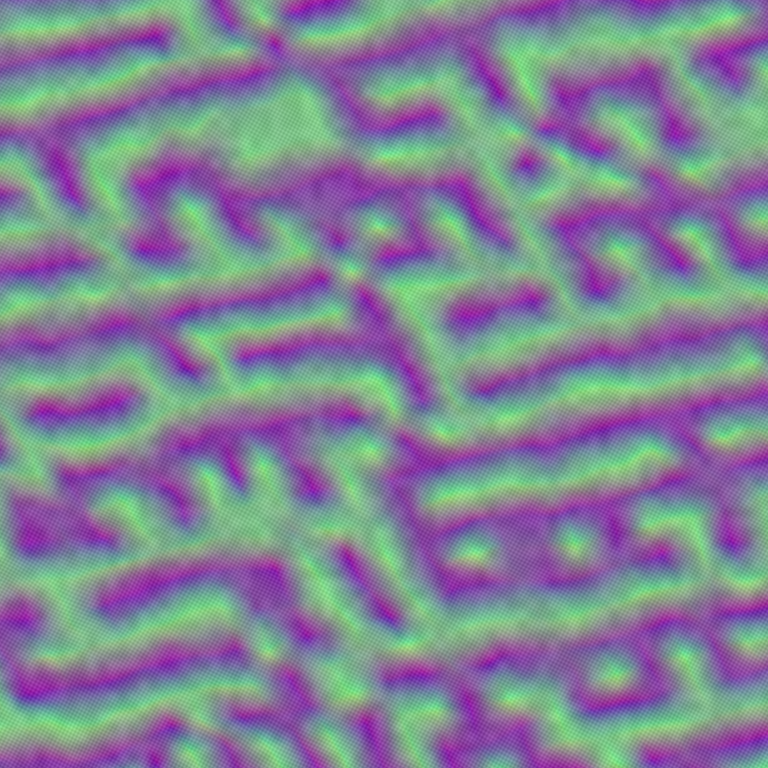
Give the GLSL for this texture map, as a WebGL 2 fragment shader.

```glsl
#version 300 es
precision highp float;
// Soft maze of green ridges and purple valleys on a skewed lattice.
// Lattice corners alternate by row or by column, block by block; their blended
// heights pick the colour, the vertical slope tints it, a fine weave covers it.

uniform vec2 u_resolution;
out vec4 fragColor;

const float CELL_SIZE = 0.0465;      // half a ridge period
const float ROW_ANGLE = 0.21;        // long bands rise to the right
const float COLUMN_ANGLE = 2.06;     // short bars lean to the left
const vec2 BLOCK_CELLS = vec2(3.0, 2.0);
const float COLUMN_SHARE = 0.27;
const float FLIP_SHARE = 0.09;
const float FLATTENING = 0.15;       // how far even patches sink to mid height
const float WARP_SCALE = 8.0;
const float WARP_AMOUNT = 0.034;
const float BUMP_SCALE = 32.0;
const float BUMP_AMOUNT = 0.010;
const float CONTRAST = 0.44;
const float SLOPE_STEP = 0.004;
const float TINT_GAIN = 0.20;
const float MOTTLE_SCALE = 75.0;
const float MOTTLE_DEPTH = 0.07;
const float WEAVE_FREQUENCY = 145.0;
const float WEAVE_DEPTH = 0.056;

const vec3 VALLEY_PURPLE = vec3(0.56, 0.09, 0.67);
const vec3 SLOPE_GREY = vec3(0.49, 0.53, 0.585);
const vec3 RIDGE_GREEN = vec3(0.49, 0.90, 0.50);
const vec3 WARM_TINT = vec3(1.0, -0.15, -0.45);

float hash(vec2 p) {
    vec3 q = fract(p.xyx * vec3(0.1031, 0.1030, 0.0973));
    q += dot(q, q.yzx + 33.33);
    return fract((q.x + q.y) * q.z);
}

float valueNoise(vec2 p) {
    vec2 i = floor(p);
    vec2 f = smoothstep(0.0, 1.0, p - i);
    float low = mix(hash(i), hash(i + vec2(1, 0)), f.x);
    float high = mix(hash(i + vec2(0, 1)), hash(i + vec2(1, 1)), f.x);
    return mix(low, high, f.y);
}

vec2 noisePair(vec2 p) {
    return vec2(valueNoise(p + 11.0), valueNoise(p + 47.0)) - 0.5;
}

// Signed height of one lattice corner: striped by row or by column.
float stripe(vec2 corner) {
    bool byColumn = hash(floor(corner / BLOCK_CELLS) + 71.0) < COLUMN_SHARE;
    float side = 2.0 * mod(byColumn ? corner.x : corner.y, 2.0) - 1.0;
    if (hash(corner + 213.0) < FLIP_SHARE) side = -side;
    return side * mix(0.55, 1.1, hash(corner + 37.0));
}

// Corner height with broad even patches pulled back to the middle.
float cornerHeight(vec2 corner) {
    float around = stripe(corner + vec2(1, 0)) + stripe(corner - vec2(1, 0))
                 + stripe(corner + vec2(0, 1)) + stripe(corner - vec2(0, 1));
    return clamp(stripe(corner) - FLATTENING * around, -1.15, 1.15);
}

// Blended maze height, about -1 to 1.
float mazeHeight(vec2 p) {
    p += WARP_AMOUNT * noisePair(p * WARP_SCALE) + BUMP_AMOUNT * noisePair(p * BUMP_SCALE);
    mat2 axes = mat2(cos(ROW_ANGLE), sin(ROW_ANGLE),
                     cos(COLUMN_ANGLE), sin(COLUMN_ANGLE));
    vec2 lattice = inverse(axes) * p / CELL_SIZE + 60.0;
    vec2 i = floor(lattice);
    vec2 f = lattice - i;
    f = mix(f, smoothstep(0.0, 1.0, f), 0.2);
    float low = mix(cornerHeight(i), cornerHeight(i + vec2(1, 0)), f.x);
    float high = mix(cornerHeight(i + vec2(0, 1)), cornerHeight(i + vec2(1, 1)), f.x);
    return mix(low, high, f.y);
}

vec3 heightColor(float t) {
    vec3 lower = mix(VALLEY_PURPLE, SLOPE_GREY, clamp(2.0 * t, 0.0, 1.0));
    return mix(lower, RIDGE_GREEN, clamp(2.0 * t - 1.0, 0.0, 1.0));
}

// Fine, slightly wavy cross weave.
float weave(vec2 p) {
    vec2 q = p + 0.006 * noisePair(p * 14.0);
    vec2 phase = 6.2832 * WEAVE_FREQUENCY * q;
    return sin(phase.x + 0.3 * phase.y) * sin(phase.y - 0.3 * phase.x);
}

void main() {
    vec2 p = gl_FragCoord.xy / u_resolution;

    // Height, and slope up the canvas
    float height = mazeHeight(p);
    float above = mazeHeight(p + vec2(0.0, SLOPE_STEP));
    float below = mazeHeight(p - vec2(0.0, SLOPE_STEP));
    float softHeight = 0.5 * height + 0.25 * (above + below);
    float slope = clamp(above - below, -0.5, 0.5);

    // Warm on upper flanks of valleys, bluish on lower flanks
    vec3 color = heightColor(0.50 + CONTRAST * softHeight);
    color += WARM_TINT * slope * TINT_GAIN;

    // Cloudy mottling and weave
    color += MOTTLE_DEPTH * (valueNoise(p * MOTTLE_SCALE) - 0.5);
    color += WEAVE_DEPTH * weave(p);
    fragColor = vec4(clamp(color, 0.0, 1.0), 1.0);
}
```
